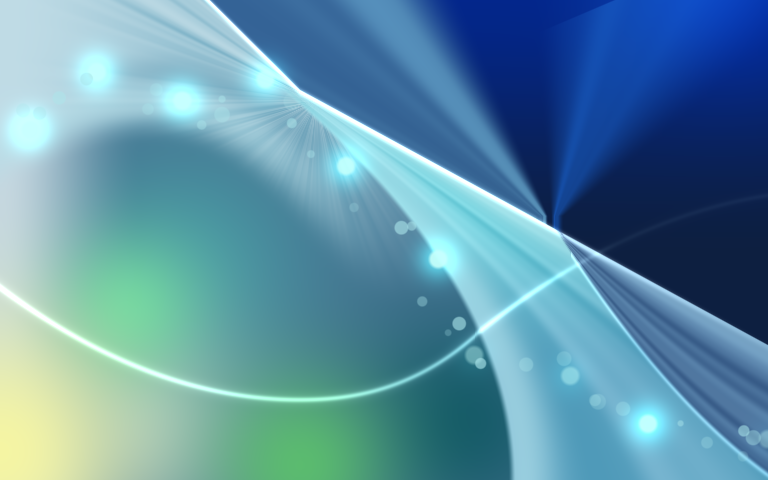
This background is drawn by a Shadertoy shader. Its source:

```glsl
const int KNOTS = 10;

float hash(float n) {
    n = fract(n * 0.1031);
    n *= n + 33.33;
    return fract(n * (n + n));
}

float noise(float x) {
    float cell = floor(x), f = fract(x);
    return mix(hash(cell + 7.0), hash(cell + 8.0), f * f * (3.0 - 2.0 * f));
}

// Broad and fine folds of silk across a ribbon coordinate
float streaks(float t, float seed) {
    return 0.6 * noise(t * 6.0 + seed) + 0.4 * noise(t * 17.0 + seed * 3.0);
}

float bell(float d, float width) {
    return exp(-d * d / (width * width));
}

float blob(vec2 p, vec2 center, float radius) {
    return bell(length(p - center), radius);
}

// Curves that bound the shapes
float topEdge(float x) {
    float d = x - 0.625;
    return 0.8125 - 0.545 * d + 0.45 * max(-d, 0.0);
}

float lowerEdge(float y) {
    return 1.067 - 0.72 * y * y;
}

float foldEdge(float x) {
    float d = x - 1.198;
    return 0.458 - 1.5 * d + 0.96 * d * d;
}

float archDistance(vec2 p) {
    float d = p.x - 0.32, k = d < 0.0 ? 1.0 : 1.7;
    return (p.y - 0.78 + k * d * d) / sqrt(1.0 + 4.0 * k * k * d * d);
}

float arcDistance(vec2 p) {
    float l = p.x - 0.625, r = p.x - 0.99;
    float bend = 0.6 + 1.1 * max(l, 0.0);
    float y = r < 0.0 ? 0.167 + bend * l * l : 0.302 + 0.8 * r - 0.53 * r * r;
    float slope = r < 0.0 ? 2.0 * bend * l : 0.8 - 1.06 * r;
    return (p.y - y) / sqrt(1.0 + slope * slope);
}

// Deep blue area with two beams from one apex
vec3 sky(vec2 p, float px) {
    vec2 v = p - vec2(1.15, 0.53);
    float s = v.x / max(v.y, 0.02);
    vec3 col = mix(vec3(0.05, 0.12, 0.25), vec3(0.01, 0.15, 0.55), smoothstep(0.45, 1.05, p.y));
    float panel = smoothstep(-px, px, 0.871 + 0.427 * (p.x - 0.979) - p.y);
    float rightBeam = smoothstep(-0.1, 0.3, s) * smoothstep(1.25, 0.35, s) * (0.75 + 0.25 * noise(s * 8.0));
    col = mix(col, vec3(0.09, 0.34, 0.72), rightBeam * mix(0.25, 0.85, panel));
    col += vec3(0.0, 0.04, 0.14) * blob(p, vec2(1.5, 1.02), 0.2);
    float leftBeam = smoothstep(-0.4, -0.72, s);
    vec3 haze = mix(vec3(0.2, 0.38, 0.57), vec3(0.38, 0.62, 0.77), 0.65 * bell(s + 0.78, 0.22) + 0.35 * noise(s * 7.0));
    return mix(col, haze, leftBeam * 0.92);
}

// Soft colour field under the ribbon
vec3 field(vec2 p) {
    vec3 col = vec3(0.27, 0.45, 0.57);
    col = mix(col, vec3(0.28, 0.62, 0.65), 0.8 * blob(p, vec2(0.4, 0.45), 0.25));
    col = mix(col, vec3(0.77, 0.84, 0.88), smoothstep(0.3, 0.0, p.x));
    col = mix(col, vec3(0.06, 0.34, 0.39), 0.9 * blob(p, vec2(0.96, 0.12), 0.22));
    col = mix(col, vec3(0.68, 0.8, 0.78), 0.8 * blob(p, vec2(0.3, 0.12), 0.22));
    col = mix(col, vec3(0.42, 0.85, 0.63), 0.9 * blob(p, vec2(0.27, 0.36), 0.15));
    col = mix(col, vec3(0.36, 0.76, 0.42), 0.9 * blob(p, vec2(0.63, 0.03), 0.19));
    return mix(col, vec3(0.96, 0.96, 0.64), blob(p, vec2(0.0, 0.06), 0.27));
}

// Pale veil fanning out from the upper left, and the arch below it
vec3 veil(vec3 col, vec2 p) {
    float d = archDistance(p), fade = smoothstep(0.35, 0.85, p.y);
    vec2 v = p - vec2(0.66, 0.79);
    float angle = atan(v.y, -v.x);
    float fold = streaks(angle * 2.5, 4.0) * smoothstep(0.0, 0.45, p.x);
    vec3 silk = mix(vec3(0.75, 0.86, 0.9), vec3(0.38, 0.63, 0.73), 0.75 * fold);
    col = mix(col, silk, smoothstep(-0.08, 0.04, d) * fade);
    col = mix(col, vec3(0.35, 0.57, 0.67), 0.4 * bell(d - 0.07, 0.035) * smoothstep(0.1, 0.4, p.x) * fade);
    return mix(col, vec3(0.7, 0.87, 0.91), 0.6 * bell(d, 0.045) * fade);
}

// Bright ribbon with its shaded fold at the right
vec3 ribbon(vec3 col, vec2 p, float px) {
    float left = lowerEdge(p.y), right = 0.625 + (0.8125 - p.y) / 0.545;
    float t = (p.x - left) / max(right - left, 0.03);
    float high = smoothstep(0.2, 0.6, p.y), fold = streaks(t, 11.0);
    vec3 silk = mix(vec3(0.43, 0.69, 0.8), vec3(0.5, 0.87, 0.91), high);
    silk += (fold - 0.5) * vec3(0.3, 0.2, 0.17);
    silk = mix(silk, vec3(0.87, 0.98, 0.98), 0.6 * smoothstep(0.5, 1.0, t) * high);
    silk = mix(silk, vec3(0.72, 0.9, 0.94), 0.6 * bell(p.x - left - 0.03, 0.06));
    float mask = smoothstep(-0.006 - px, 0.006 + px, p.x - left) * smoothstep(0.85, 0.76, p.y);
    col = mix(col, silk, 0.95 * mask);
    float base = foldEdge(p.x), u = (p.y - base) / max(topEdge(p.x) - base, 0.02);
    vec3 shade = mix(vec3(0.1, 0.21, 0.4), vec3(0.46, 0.63, 0.78), streaks(u * 0.8, 23.0));
    shade = mix(shade, vec3(0.6, 0.77, 0.87), 0.5 * smoothstep(0.75, 1.0, u));
    col = mix(col, shade, 0.9 * smoothstep(-px, 0.012, p.y - base));
    return col + 0.22 * bell(p.y - base, 0.006) * step(1.19, p.x);
}

// Discs strewn along a path, with glowing ones at its knots
vec3 bokeh(vec3 col, vec2 p, float px) {
    vec3 knots[KNOTS] = vec3[KNOTS](
        vec3(0.063, 0.729, 1.0), vec3(0.202, 0.85, 0.9), vec3(0.38, 0.79, 1.0), vec3(0.553, 0.835, 0.8),
        vec3(0.721, 0.654, 0.9), vec3(0.913, 0.46, 1.0), vec3(0.988, 0.26, 0.15), vec3(1.188, 0.217, 0.2),
        vec3(1.35, 0.117, 1.0), vec3(1.6, 0.085, 0.1));
    for (int i = 0; i < KNOTS; i++) {
        vec3 knot = knots[i], next = knots[min(i + 1, KNOTS - 1)];
        float d = length(p - knot.xy);
        col += knot.z * vec3(0.1, 0.4, 0.38) * bell(d, 0.04);
        col = mix(col, vec3(0.78, 1.0, 0.98), (0.3 + 0.6 * knot.z) * smoothstep(0.021 + px, 0.014, d));
        for (int j = 0; j < 3; j++) {
            float id = float(i * 3 + j) + 1.0;
            vec2 jitter = vec2(hash(id + 40.0), hash(id + 90.0)) - vec2(0.6, 0.65);
            vec2 center = mix(knot.xy, next.xy, (float(j) + 0.6) / 3.3) + 0.09 * jitter;
            float radius = mix(0.006, 0.018, hash(id + 150.0));
            float disc = smoothstep(radius + px, radius - px, length(p - center));
            col = mix(col, vec3(0.67, 0.9, 0.92), disc * mix(0.2, 0.65, hash(id + 210.0)));
        }
    }
    return col;
}

void mainImage(out vec4 fragColor, in vec2 fragCoord) {
    vec2 p = fragCoord / iResolution.y;
    p.x *= 1.6 * iResolution.y / iResolution.x;
    float px = 1.0 / iResolution.y;
    float below = topEdge(p.x) - p.y;
    vec3 silk = ribbon(veil(field(p), p), p, px);
    vec3 col = mix(sky(p, px), silk, smoothstep(-px, px, below));
    // Rim light and thin arc
    col += vec3(0.4, 0.42, 0.4) * bell(below - 0.004, 0.007) * smoothstep(1.75, 0.9, p.x);
    float arc = arcDistance(p), arcFade = 1.0 - 0.9 * smoothstep(1.05, 1.3, p.x);
    col += arcFade * (vec3(0.3, 0.36, 0.34) * bell(arc, 0.003 + px) + 0.07 * bell(arc, 0.014));
    col = bokeh(col, p, px);
    fragColor = vec4(clamp(col, 0.0, 1.0), 1.0);
}
```
